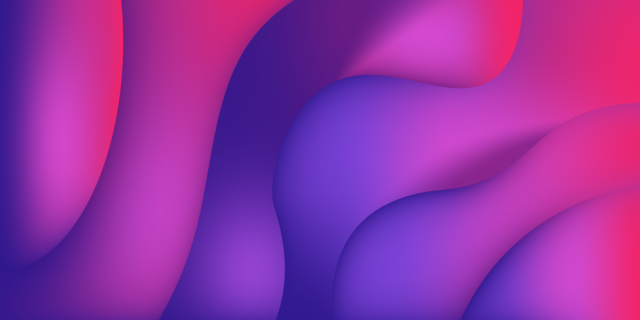
A WebGL 2 fragment shader for this background:

```glsl
#version 300 es
precision highp float;

uniform vec2 u_resolution;
out vec4 fragColor;

const vec3 INDIGO = vec3(0.18, 0.09, 0.55);
const vec3 VIOLET = vec3(0.50, 0.27, 0.86);
const vec3 ORCHID = vec3(0.83, 0.29, 0.82);
const vec3 PLUM = vec3(0.42, 0.11, 0.51);
const vec3 MAGENTA = vec3(0.74, 0.18, 0.57);
const vec3 RED = vec3(0.95, 0.14, 0.41);
const vec2 START = vec2(9.0, -1.0);
const int STEPS = 20;

vec2 cubic(vec2 a, vec2 b, vec2 c, vec2 d, float t) {
    float s = 1.0 - t;
    return s * s * s * a + 3.0 * s * t * (s * b + t * c) + t * t * t * d;
}

// Extends an edge: x is the nearest distance, y the side (+1 is inside).
vec2 trace(vec2 edge, vec2 p, vec2 a, vec2 b, vec2 c, vec2 d) {
    vec2 from = a;
    for (int i = 1; i <= STEPS; i++) {
        vec2 to = cubic(a, b, c, d, float(i) / float(STEPS));
        vec2 along = to - from;
        vec2 rel = p - from;
        float t = clamp(dot(rel, along) / dot(along, along), 0.0, 1.0);
        edge.x = min(edge.x, length(rel - along * t));
        bool spans = (from.y > p.y) != (to.y > p.y);
        if (spans && rel.x > rel.y * along.x / along.y) edge.y = -edge.y;
        from = to;
    }
    return edge;
}

float ellipseDistance(vec2 p, vec2 radii) {
    float k = length(p / radii);
    return k * (k - 1.0) / max(length(p / (radii * radii)), 0.001);
}

vec3 glow(vec3 base, vec3 tint, vec2 p, vec2 centre, vec2 radii, float strength) {
    vec2 q = (p - centre) / radii;
    return mix(base, tint, strength * exp(-dot(q, q)));
}

vec3 rim(vec3 base, vec3 tint, float d, float width, float strength) {
    return mix(base, tint, strength * exp(-max(d, 0.0) / width));
}

vec3 leafColor(vec2 p, float d) {
    vec3 c = mix(INDIGO, MAGENTA, smoothstep(-0.02, 0.30, p.x));
    c = glow(c, ORCHID, p, vec2(0.20, 0.55), vec2(0.12, 0.33), 0.95);
    c = rim(c, RED, d, 0.06, smoothstep(0.22, 0.75, p.y));
    return rim(c, INDIGO, d, 0.06, 0.8 * (1.0 - smoothstep(0.1, 0.5, p.y)));
}

vec3 bandColor(vec2 p, float leaf, float d) {
    vec3 c = mix(INDIGO, MAGENTA, smoothstep(-0.15, 0.55, p.x));
    c = glow(c, ORCHID, p, vec2(0.48, 0.37), vec2(0.23, 0.36), 0.95);
    c = glow(c, RED, p, vec2(0.86, 1.02), vec2(0.28, 0.35), 0.8);
    c = rim(c, mix(INDIGO, PLUM, smoothstep(0.1, 0.5, p.y)), leaf, 0.10, 0.95);
    return rim(c, PLUM, d, 0.04, 0.55);
}

vec3 valleyColor(vec2 p, float d) {
    vec3 c = mix(INDIGO, PLUM, 0.15);
    c = glow(c, mix(VIOLET, ORCHID, 0.35), p, vec2(0.79, 0.13), vec2(0.19, 0.27), 0.95);
    c = glow(c, PLUM, p, vec2(1.10, 0.95), vec2(0.23, 0.40), 0.9);
    // Rounded lobe, softening along its fold
    float rise = max(p.y - 0.75, 0.0);
    float fold = smoothstep(0.0, 0.04 + 1.1 * rise, p.x - 1.04 - 0.35 * rise);
    vec3 lobe = glow(MAGENTA, ORCHID, p, vec2(1.33, 0.88), vec2(0.24, 0.15), 1.0);
    lobe = mix(lobe, RED, smoothstep(1.42, 1.63, p.x));
    lobe = rim(lobe, PLUM, d, 0.035, 0.75 * (1.0 - smoothstep(1.38, 1.58, p.x)));
    return mix(c, lobe, fold);
}

vec3 basinColor(vec2 p, float d, float shade) {
    vec3 c = mix(VIOLET, ORCHID, smoothstep(1.05, 1.42, p.x));
    c = mix(c, MAGENTA, smoothstep(1.4, 1.75, p.x) * smoothstep(0.5, 0.85, p.y));
    c = glow(c, RED, p, vec2(2.04, 0.76), vec2(0.28, 0.42), 0.95);
    c = glow(c, INDIGO, p, vec2(0.96, -0.02), vec2(0.25, 0.32), 0.9);
    c = rim(c, INDIGO, d, 0.08, 0.85 * (1.0 - 0.7 * smoothstep(1.0, 1.55, p.x)));
    // Soft shadow above the wave
    float width = mix(0.14, 0.05, smoothstep(1.3, 1.75, p.x));
    vec3 shadow = mix(INDIGO, mix(PLUM, MAGENTA, 0.3), smoothstep(1.1, 1.5, p.x));
    return mix(c, shadow, 0.9 * smoothstep(-0.02, width, shade));
}

vec3 waveColor(vec2 p, float d, float hill) {
    vec3 c = mix(VIOLET, ORCHID, smoothstep(1.2, 1.6, p.x));
    c = glow(c, RED, p, vec2(2.04, 0.53), vec2(0.28, 0.34), 1.0);
    vec3 fold = mix(INDIGO, MAGENTA, smoothstep(1.35, 1.8, p.x));
    c = rim(c, fold, d, 0.055, 0.85);
    return rim(c, mix(PLUM, MAGENTA, smoothstep(1.5, 1.9, p.x)), hill, 0.06, 0.75);
}

vec3 hillColor(vec2 p, float d) {
    vec3 c = mix(VIOLET, ORCHID, smoothstep(1.52, 1.78, p.x));
    c = mix(c, RED, smoothstep(1.78, 2.02, p.x));
    return rim(c, mix(INDIGO, MAGENTA, smoothstep(1.5, 1.95, p.x)), d, 0.06, 0.9);
}

void main() {
    vec2 p = gl_FragCoord.xy / u_resolution * vec2(2.0, 1.0);
    float soft = 0.8 / u_resolution.y;

    // Signed edges, from left to right
    float leaf = ellipseDistance(p - vec2(0.0, 0.87), vec2(0.385, 0.718));
    vec2 e = trace(START, p, vec2(0.484, -0.021), vec2(0.625, 0.219), vec2(0.625, 0.349), vec2(0.672, 0.583));
    e = trace(e, p, vec2(0.672, 0.583), vec2(0.719, 0.818), vec2(0.794, 0.922), vec2(0.943, 1.016));
    float valley = e.x * e.y;
    e = trace(START, p, vec2(0.854, -0.021), vec2(0.911, 0.115), vec2(0.893, 0.245), vec2(0.854, 0.362));
    e = trace(e, p, vec2(0.854, 0.362), vec2(0.833, 0.458), vec2(0.911, 0.766), vec2(1.146, 0.766));
    e = trace(e, p, vec2(1.146, 0.766), vec2(1.263, 0.766), vec2(1.341, 0.724), vec2(1.445, 0.724));
    e = trace(e, p, vec2(1.445, 0.724), vec2(1.576, 0.724), vec2(1.635, 0.844), vec2(1.635, 1.021));
    float basin = e.x * e.y;
    e = trace(START, p, vec2(1.12, 0.284), vec2(1.302, 0.518), vec2(1.432, 0.589), vec2(1.771, 0.615));
    float shade = e.x * e.y;
    e = trace(START, p, vec2(1.042, -0.021), vec2(1.01, 0.245), vec2(1.146, 0.388), vec2(1.38, 0.406));
    e = trace(e, p, vec2(1.38, 0.406), vec2(1.693, 0.432), vec2(1.641, 0.674), vec2(2.021, 0.68));
    float wave = e.x * e.y;
    e = trace(START, p, vec2(1.43, -0.021), vec2(1.523, 0.206), vec2(1.732, 0.388), vec2(2.021, 0.422));
    float hill = e.x * e.y;

    // Layers, back to front
    vec3 color = bandColor(p, leaf, -valley);
    color = mix(color, leafColor(p, -leaf), smoothstep(soft, -soft, leaf));
    color = mix(color, valleyColor(p, -basin), smoothstep(-soft, soft, valley));
    color = mix(color, basinColor(p, basin, shade), smoothstep(-soft, soft, basin));
    color = mix(color, waveColor(p, wave, -hill), smoothstep(-soft, soft, wave));
    color = mix(color, hillColor(p, hill), smoothstep(-soft, soft, hill));
    color = rim(color, INDIGO, p.y, 0.06, 0.55 * (1.0 - smoothstep(1.5, 2.0, p.x)));
    fragColor = vec4(color, 1.0);
}
```
